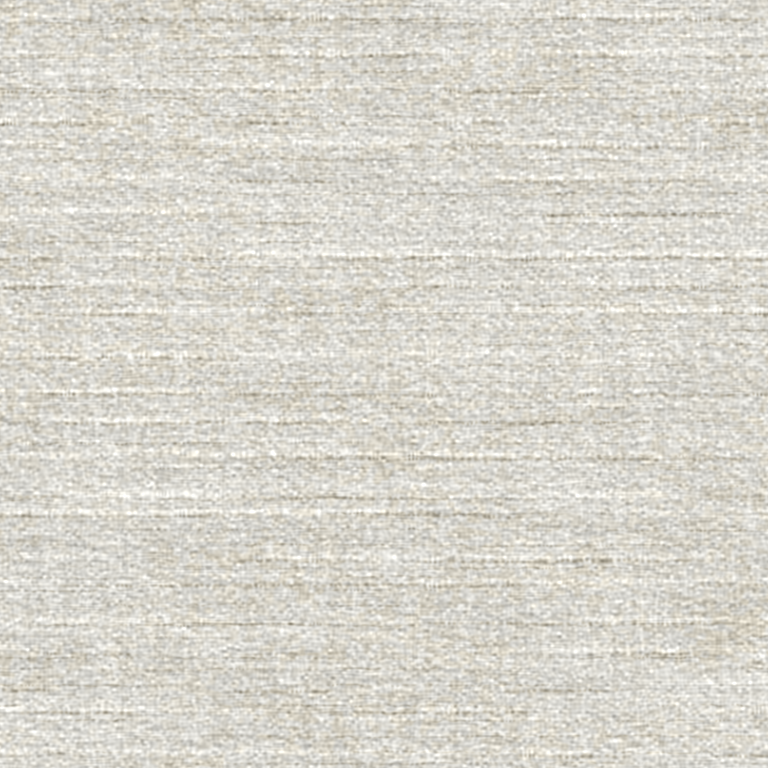
This texture is drawn by a WebGL 1 fragment shader. Its source:

```glsl
precision highp float;
// Pale woven upholstery cloth: a fine grey-cream weave with long horizontal slubs.
// Layers of stretched value noise form the threads; jittered rows of beaded
// ridges with tan, dashed gaps beneath them form the slubs.
uniform vec2 u_resolution;

const float TAU = 6.2831853;

float hash(vec2 p) {
  vec3 q = fract(vec3(p.xyx) * 0.1031);
  q += dot(q, q.yzx + 33.33);
  return fract((q.x + q.y) * q.z);
}

float noise(vec2 p) {
  vec2 cell = floor(p), f = fract(p);
  f = f * f * (3.0 - 2.0 * f);
  float low = mix(hash(cell), hash(cell + vec2(1.0, 0.0)), f.x);
  float high = mix(hash(cell + vec2(0.0, 1.0)), hash(cell + 1.0), f.x);
  return mix(low, high, f.y);
}

// Noise centred on zero
float vary(vec2 p) {
  return noise(p) - 0.5;
}

// Grain without broad blotches: each stitch contrasts with its neighbours
float stitch(vec2 p) {
  return vary(p) - 0.5 * vary(p + vec2(0.0, 1.0)) - 0.3 * vary(p + vec2(1.0, 0.0));
}

float bump(float distance, float width) {
  float t = distance / width;
  return exp(-t * t);
}

// Thick yarns: x is the raised ridge, y the shaded gap under it
vec2 slubs(vec2 uv, float rows, float thickness, float seed) {
  vec2 sum = vec2(0.0);
  for (int k = -1; k <= 1; k++) {
    float row = floor(uv.y * rows) + float(k);
    float id = row + seed;
    float centre = (row + 0.5 + 0.6 * (hash(vec2(id, 7.0)) - 0.5)) / rows;
    centre += 0.002 * vary(vec2(uv.x * 6.0, id)) + 0.0025 * vary(vec2(uv.x * 95.0, id));
    float d = uv.y - centre;
    float ridgeRun = smoothstep(0.25, 0.65, noise(vec2(uv.x * 5.0 + 31.0, id)));
    float gapRun = smoothstep(0.25, 0.7, noise(vec2(uv.x * 8.0 + 67.0, id)));
    // Twisted yarn: uneven beads, with dashes of shade between them
    float twist = sin(TAU * (uv.x * 88.0 + 2.5 * noise(vec2(uv.x * 40.0, id))));
    float beads = 0.4 + 0.35 * twist + 0.6 * noise(vec2(uv.x * 75.0, id + 40.0));
    float dashes = 0.2 - 0.45 * twist + 1.1 * noise(vec2(uv.x * 60.0, id + 90.0));
    sum.x += bump(d, thickness) * ridgeRun * max(beads, 0.0);
    sum.y += bump(d + 1.4 * thickness, 0.65 * thickness) * gapRun * max(dashes, 0.0);
  }
  return sum;
}

void main() {
  vec2 uv = gl_FragCoord.xy / u_resolution;

  // Fine crossing threads, warped so the grid stays uneven
  vec2 warp = 0.008 * vec2(vary(uv * vec2(40.0, 70.0)), vary(uv * vec2(25.0, 60.0) + 9.0));
  vec2 threads = sin((uv + warp) * vec2(150.0, 165.0) * TAU);
  float tone = 0.842 + 0.014 * threads.x + 0.018 * threads.y;

  // Stitch grain on two skewed lattices, then horizontal and vertical yarn streaks
  vec2 rising = vec2(uv.x + 0.25 * uv.y, uv.y - 0.12 * uv.x);
  vec2 falling = vec2(uv.x - 0.3 * uv.y, uv.y + 0.15 * uv.x);
  tone += 0.13 * stitch(rising * vec2(175.0, 215.0) + 113.0);
  tone += 0.12 * stitch(falling * vec2(195.0, 225.0) + 251.0);
  tone += 0.07 * stitch(uv * vec2(65.0, 190.0) + 51.0);
  tone += 0.05 * stitch(uv * vec2(14.0, 150.0) + 23.0);
  tone += 0.05 * vary(uv * vec2(165.0, 14.0) + 71.0);

  // Soft bands of denser and looser cloth
  float band = vary(uv * vec2(3.0, 28.0) + 5.0);
  tone += 0.035 * band + 0.014 * vary(uv * vec2(14.0, 3.0) + 37.0);

  // Bold and thin slubs
  vec2 bold = slubs(uv, 23.0, 0.0038, 100.0);
  vec2 thin = slubs(uv, 50.0, 0.0026, 300.0);
  tone += 0.095 * bold.x + 0.045 * thin.x;
  tone -= 0.12 * bold.y + 0.075 * thin.y;

  // Tan yarn shows through the gaps and in scattered patches
  float tan = smoothstep(0.2, 0.85, noise(falling * vec2(95.0, 130.0) + 183.0));
  tan *= 0.3 + noise(uv * vec2(8.0, 26.0) + 61.0) - 0.5 * band;
  tone -= 0.03 * (tan - 0.35);
  tan += 0.9 * bold.y + 0.5 * thin.y;
  tan = clamp(tan, 0.0, 1.3);

  vec3 color = tone + vec3(0.004, 0.0, -0.022) + tan * vec3(0.012, -0.003, -0.033);
  gl_FragColor = vec4(clamp(color, 0.0, 1.0), 1.0);
}
```
